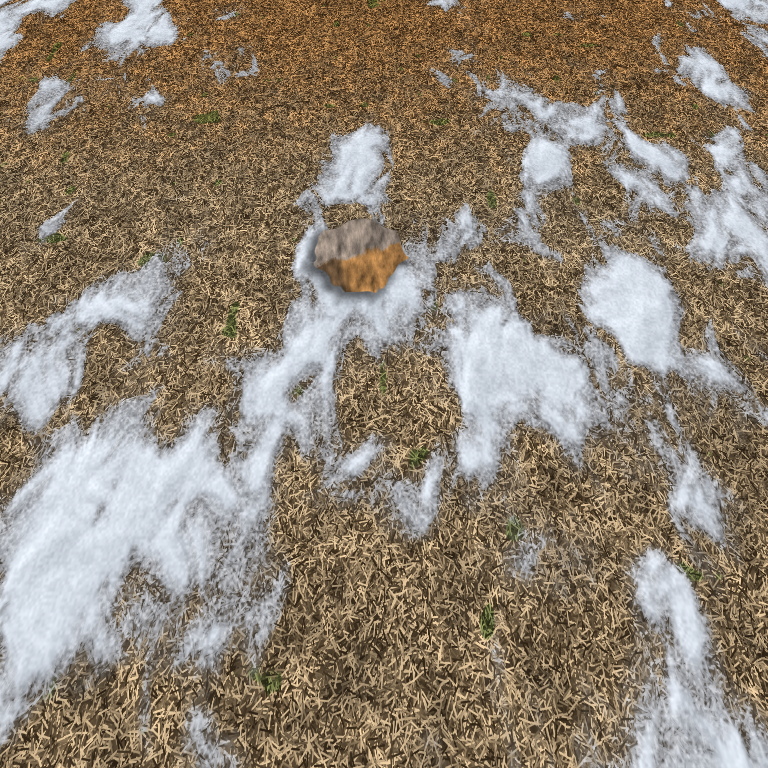
Give the GLSL for this texture, as a Shadertoy shader.

```glsl
#define HORIZON 1.6
#define PATCH_SCALE 13.5
#define BLADE_SCALE 165.0
#define BLADE_LAYERS 5
#define SNOW_LEVEL 0.53
#define GRASS_DARK vec3(0.20, 0.15, 0.09)
#define GRASS_PALE vec3(0.87, 0.76, 0.60)
#define SNOW_THIN vec3(0.58, 0.58, 0.59)
#define SNOW_DEEP vec3(0.83, 0.86, 0.90)
#define ROCK_CENTRE vec2(0.467, 0.663)
#define ROCK_SIZE 0.052

vec2 hash22(vec2 p) {
    vec3 q = fract(p.xyx * vec3(0.1031, 0.1030, 0.0973));
    q += dot(q, q.yzx + 33.33);
    return fract((q.xx + q.yz) * q.zy);
}

float noise(vec2 p) {
    vec2 i = floor(p), f = fract(p);
    f = f * f * (3.0 - 2.0 * f);
    float low = mix(hash22(i).x, hash22(i + vec2(1, 0)).x, f.x);
    float high = mix(hash22(i + vec2(0, 1)).x, hash22(i + 1.0).x, f.x);
    return mix(low, high, f.y);
}

float fbm(vec2 p) {
    float sum = 0.0, amp = 0.48;
    for (int i = 0; i < 5; i++) {
        sum += amp * noise(p);
        p = mat2(0.8, 0.6, -0.6, 0.8) * p * 2.03 + 17.3;
        amp *= 0.55;
    }
    return sum;
}

// Drifts are warped so that their outlines curl and branch
float drift(vec2 p) {
    vec2 warp = vec2(noise(p * 1.9 + 5.0), noise(p * 1.9 + 41.0)) - 0.5;
    return 0.72 * fbm(p + 0.5 * warp) + 0.28 * noise(p * 0.45 + 8.0);
}

float segmentDistance(vec2 p, vec2 halfSpan) {
    float t = clamp(dot(p, halfSpan) / dot(halfSpan, halfSpan), -1.0, 1.0);
    return length(p - halfSpan * t);
}

// Crossed layers of short blades; returns shade from 0 to 1
float grassShade(vec2 p, float aa) {
    float shade = 0.05 + 0.3 * noise(p * 0.7);
    for (int layer = 0; layer < BLADE_LAYERS; layer++) {
        vec2 g = p + float(layer) * vec2(37.37, 71.61);
        vec2 cell = floor(g);
        for (int k = 0; k < 9; k++) {
            vec2 id = cell + vec2(k % 3 - 1, k / 3 - 1);
            vec2 place = hash22(id), kind = hash22(id + 213.7);
            float angle = 6.2832 * kind.x;
            vec2 halfSpan = vec2(cos(angle), sin(angle)) * mix(0.4, 0.9, place.y);
            float d = segmentDistance(g - id - place, halfSpan);
            float blade = 1.0 - smoothstep(0.1 - 0.5 * aa, 0.1 + 0.5 * aa, d);
            shade = mix(shade, kind.y, blade);
        }
    }
    return clamp(0.5 + 1.25 * (shade - 0.46), 0.0, 1.0);
}

// Convex boulder cut by seven uneven planes
float rockDistance(vec2 q) {
    float d = -1.0;
    for (int k = 0; k < 7; k++) {
        float angle = 6.2832 * (float(k) + 0.3) / 7.0;
        float reach = ROCK_SIZE * mix(0.82, 1.08, hash22(vec2(k, 9)).x);
        d = max(d, dot(q * vec2(0.92, 1.05), vec2(cos(angle), sin(angle))) - reach);
    }
    return d + 0.008 * (noise(q * 90.0 + 50.0) - 0.5);
}

vec3 rockColour(vec2 q) {
    float grain = fbm(q * vec2(90.0, 60.0) + 30.0);
    float crack = fbm(q * vec2(160.0, 70.0) + 60.0);
    float ridge = q.y - 0.006 - 0.25 * q.x + 0.02 * (grain - 0.5);
    vec3 front = mix(vec3(0.36, 0.28, 0.20), vec3(0.62, 0.45, 0.27),
                     smoothstep(-0.035, -0.015, q.x + 0.3 * q.y));
    vec3 face = mix(front, vec3(0.52, 0.47, 0.43), smoothstep(-0.003, 0.003, ridge));
    return face * (0.1 + 0.9 * grain + 0.9 * crack);
}

void mainImage(out vec4 fragColor, in vec2 fragCoord) {
    vec2 uv = fragCoord / iResolution.xy;
    float pixel = 1.0 / iResolution.y;

    // Tilted ground plane
    float depth = 1.0 / (HORIZON - uv.y);
    vec2 ground = vec2((uv.x - 0.5) * depth, depth) + 3.0;

    // Dry grass, redder and darker towards the far bank
    float shade = grassShade(ground * BLADE_SCALE, depth * BLADE_SCALE * pixel);
    float clump = fbm(ground * 45.0);
    vec3 colour = mix(GRASS_DARK, GRASS_PALE, shade) * (0.65 + 0.6 * clump);
    float bank = smoothstep(0.72, 1.0, uv.y + 0.15 * (clump - 0.5));
    colour *= mix(vec3(1.0), vec3(0.96, 0.82, 0.65), bank);
    float weed = smoothstep(0.93, 0.98, noise(ground * 31.0 + 70.0) * (0.8 + 0.4 * clump));
    colour = mix(colour, vec3(0.24, 0.32, 0.13) * (0.5 + shade), 0.6 * weed);

    // Snow field, densest to the left and right
    vec2 p = ground * vec2(1.0, 0.7) * PATCH_SCALE;
    float field = drift(p);
    float level = SNOW_LEVEL + 0.09 * smoothstep(0.55, 0.95, uv.y)
                - 0.07 * (smoothstep(0.05, 0.36, abs(uv.x - 0.5)) - 0.5);
    float height = field - level;
    float speckle = noise(ground * 420.0) - 0.5;
    float near = 1.0 - smoothstep(0.0, 0.8, uv.y);

    // Frost dusting between the blades around each drift
    float dust = smoothstep(-0.10, 0.0, height) * mix(0.15, 0.55, near);
    vec3 frost = SNOW_THIN * (0.8 + 0.3 * shade + 0.4 * speckle);
    colour = mix(colour, frost, dust * (0.75 + 0.5 * speckle));

    // Snow: grainy and thin near the viewer, crisp further away
    float edge = mix(0.012, 0.035, near);
    float poke = (0.5 - shade) * mix(0.03, 0.06, near) - 0.05 * near * speckle;
    float cover = smoothstep(-edge, edge, height - poke);
    float relief = field - drift(p + vec2(-0.07, 0.09));
    float thickness = smoothstep(0.0, 0.12, height);
    vec3 snow = mix(SNOW_THIN, SNOW_DEEP, thickness);
    snow += 0.7 * relief + mix(0.32, 0.08, thickness) * speckle + 0.12 * (clump - 0.5);
    snow += (1.0 - thickness) * 0.16 * (shade - 0.5);
    colour = mix(colour, snow, cover);

    // Boulder with its contact shadow
    vec2 q = uv - ROCK_CENTRE;
    float shadow = 1.0 - smoothstep(-0.005, 0.014, rockDistance(q + vec2(0.006, 0.005)));
    colour *= 1.0 - 0.55 * shadow;
    float rock = 1.0 - smoothstep(-pixel, pixel, rockDistance(q));
    colour = mix(colour, rockColour(q), rock);

    fragColor = vec4(clamp(colour, 0.0, 1.0), 1.0);
}
```
